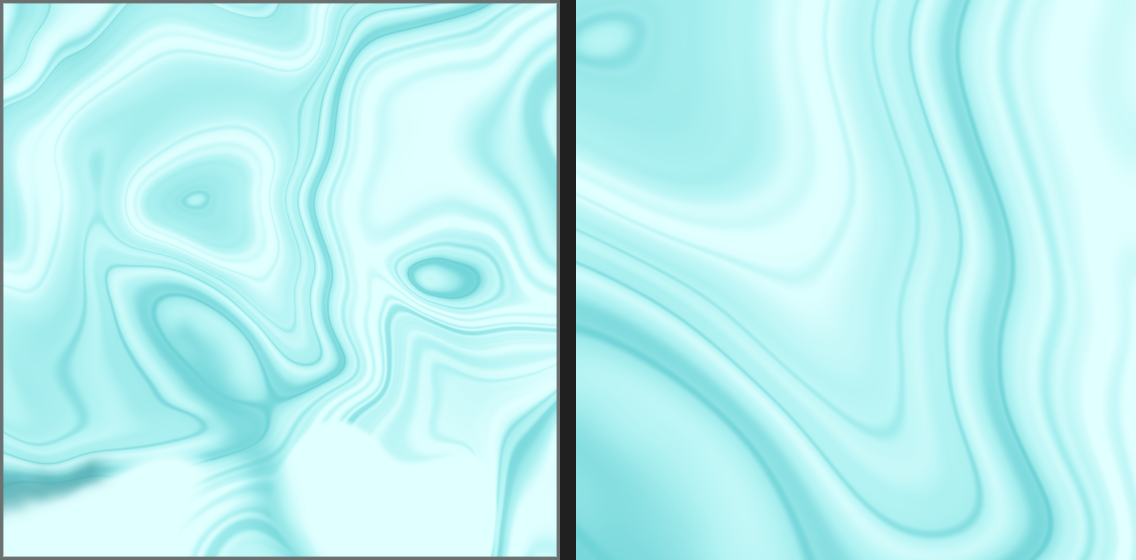
Left, the full canvas; right, a detail of the centre.
This background is drawn by a WebGL 1 fragment shader. Its source:

```glsl
precision highp float;

uniform vec2 u_resolution;

#define DEEP vec3(0.43, 0.825, 0.84)
#define MID vec3(0.69, 0.95, 0.95)
#define PALE vec3(0.88, 1.0, 1.0)
#define SMOKE vec3(0.32, 0.66, 0.68)
#define FRAME vec3(0.42, 0.44, 0.44)
#define FRAME_WIDTH 0.006
#define WARP 0.15
#define CONTRAST 1.0
#define BRIGHTNESS 0.66

float hash(vec2 p) {
    vec3 h = fract(p.xyx * vec3(0.1031, 0.1030, 0.0973));
    h += dot(h, h.yzx + 33.33);
    return fract((h.x + h.y) * h.z);
}

float slope(vec2 cell, vec2 offset) {
    float angle = 6.2832 * hash(cell);
    return dot(vec2(cos(angle), sin(angle)), offset);
}

// Gradient noise, centred on zero
float noise(vec2 p) {
    vec2 i = floor(p), f = p - i;
    vec2 w = f * f * f * (f * (f * 6.0 - 15.0) + 10.0);
    vec2 e = vec2(1.0, 0.0);
    return mix(mix(slope(i, f), slope(i + e, f - e), w.x),
               mix(slope(i + e.yx, f - e.yx), slope(i + 1.0, f - 1.0), w.x), w.y);
}

vec2 noise2(vec2 p) {
    return vec2(noise(p + 17.0), noise(p + 53.0));
}

// Value noise along a line, from -0.5 to 0.5
float lineNoise(float x, float seed) {
    float i = floor(x), f = x - i;
    return mix(hash(vec2(i + 90.0, seed)), hash(vec2(i + 91.0, seed)),
               f * f * (3.0 - 2.0 * f)) - 0.5;
}

// Smooth ridge around the segment a-b
float ridge(vec2 p, vec2 a, vec2 b, float width) {
    vec2 ab = b - a;
    vec2 d = p - a - ab * clamp(dot(p - a, ab) / dot(ab, ab), 0.0, 1.0);
    return exp(-dot(d, d) / (width * width));
}

// Streaks of several widths across the flow, with thin dark veins
float streaks(float s) {
    float vein = 1.0 - smoothstep(0.0, 0.09, abs(lineNoise(s * 12.0, 41.0)));
    return 0.45 * lineNoise(s * 9.0, 3.0)
         + 0.55 * lineNoise(s * 19.0, 11.0)
         + 0.42 * lineNoise(s * 40.0, 23.0)
         - 0.20 * vein;
}

vec3 marble(vec2 p) {
    // Bend the plane in two steps
    vec2 q = p + WARP * noise2(p * 2.6);
    q += 0.35 * WARP * noise2(q * 5.0);
    vec2 bent = q + 0.28 * noise2(q * 2.8 + 7.0);

    // Large shapes that the streaks wrap around
    float tongue = ridge(q, vec2(0.42, 0.66), vec2(0.58, 0.32), 0.10);
    float hook = ridge(q, vec2(0.80, 0.55), vec2(1.10, 0.49), 0.08);
    float pool = ridge(q, vec2(0.58, 0.09), vec2(0.80, 0.06), 0.13);
    float leftPool = ridge(q, vec2(-0.1, 0.03), vec2(0.27, 0.08), 0.10);

    float flow = dot(bent, vec2(-0.85, 0.95)) + 0.42 * noise(bent * 2.2 + 4.0)
               + 0.42 * (tongue + hook) + 0.50 * pool;
    float tone = BRIGHTNESS + CONTRAST * streaks(flow) + 0.22 * noise(q * 4.0 + 31.0);

    // Calm pale areas
    tone = mix(tone, 1.0, smoothstep(0.46, 0.58, pool));
    tone = mix(tone, 1.0, smoothstep(0.25, 0.65, leftPool));

    // Soft dark plumes with slightly ragged edges
    vec2 r = q + 0.012 * noise2(q * 19.0);
    float plume = max(ridge(r, vec2(0.34, 0.42), vec2(0.40, 0.20), 0.04),
                      ridge(r, vec2(0.43, 0.15), vec2(0.55, -0.05), 0.045));
    tone = mix(tone, 0.1, 0.75 * plume);

    tone = clamp(tone, 0.0, 1.0);
    vec3 color = mix(DEEP, MID, smoothstep(0.0, 0.55, tone));
    color = mix(color, PALE, smoothstep(0.4, 0.95, tone));
    float smoke = ridge(r, vec2(-0.1, 0.15), vec2(0.17, 0.19), 0.035);
    return mix(color, SMOKE, 0.75 * smoke);
}

void main() {
    // Average four samples per pixel
    vec3 color = vec3(0.0);
    for (int j = 0; j < 2; j++) {
        for (int i = 0; i < 2; i++) {
            vec2 jitter = 0.5 * vec2(float(i), float(j)) - 0.25;
            color += 0.25 * marble((gl_FragCoord.xy + jitter) / u_resolution);
        }
    }

    // Thin frame
    vec2 uv = gl_FragCoord.xy / u_resolution;
    vec2 border = min(uv, 1.0 - uv);
    float pixel = 1.0 / min(u_resolution.x, u_resolution.y);
    float inside = smoothstep(-pixel, pixel, min(border.x, border.y) - FRAME_WIDTH);
    gl_FragColor = vec4(mix(FRAME, color, inside), 1.0);
}
```
